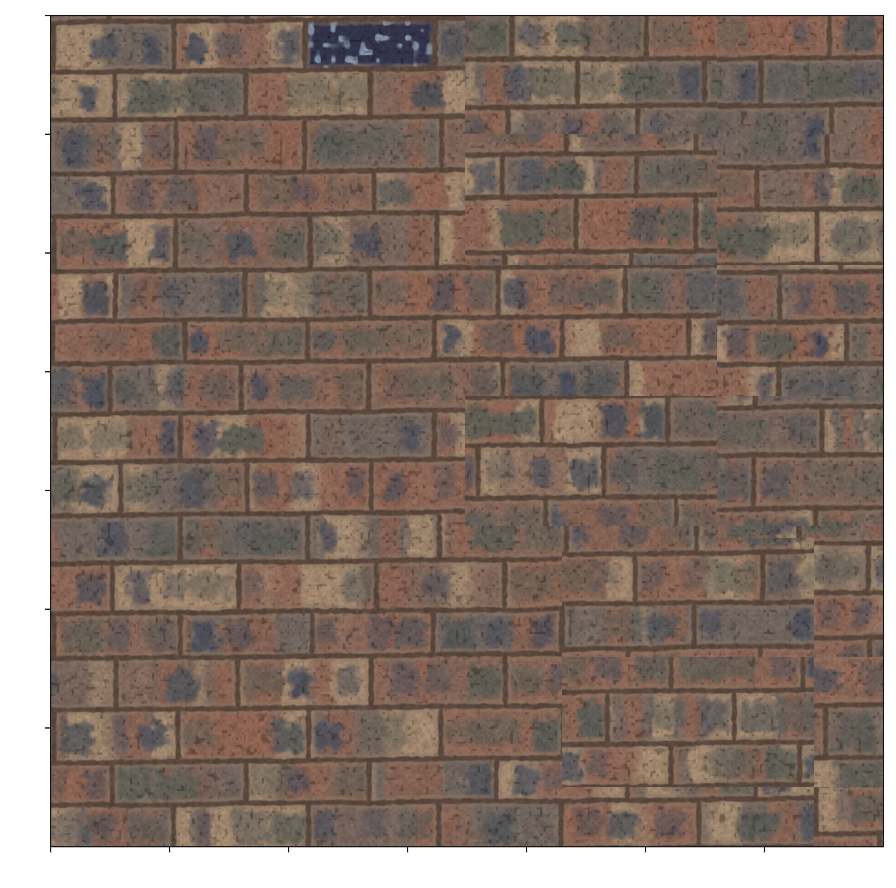
This texture is drawn by a Shadertoy shader. Its source:

```glsl
// A weathered brick wall in running bond, framed as a plot panel with tick marks.
// Jittered joints cut rows and bricks; shifted blocks break the courses like
// quilted patches; soft bands, scorched blotches and specks colour each brick.

const vec2 PANEL_MIN = vec2(0.0565, 0.0465);  // panel corners, share of the canvas
const vec2 PANEL_MAX = vec2(0.9860, 0.9825);
const float SPAN = 350.0;                     // wall units across the panel
const float TICK_STEP = 50.0;
const float TICK_LENGTH = 2.4;
const float LINE_HALF = 0.27;

const float ROW_PITCH = 20.6;
const float ROW_JITTER = 3.6;
const float ROW_START = 4.0;
const float BRICK_PITCH = 54.0;
const float BRICK_JITTER = 5.0;
const float COURSE_SLOPE = 0.010;
const vec2 PATCH_SIZE = vec2(106.0, 55.0);
const float PATCH_LEFT = 174.0;
const vec2 PATCH_SHIFT = vec2(44.0, 13.0);
const float MORTAR_HALF = 1.0;
const float SPECK_DEPTH = 0.13;
const vec2 BLUE_BRICK = vec2(2.0, 0.0);       // column and row of the blue brick

const vec3 PAPER = vec3(1.0);
const vec3 INK = vec3(0.08);
const vec3 MORTAR = vec3(0.345, 0.275, 0.235);
const vec3 RIM = vec3(0.54, 0.46, 0.39);
const vec3 CLAY = vec3(0.54, 0.395, 0.335);
const vec3 GREY = vec3(0.435, 0.39, 0.365);
const vec3 TAN = vec3(0.63, 0.53, 0.43);
const vec3 SLATE = vec3(0.29, 0.30, 0.345);
const vec3 OLIVE = vec3(0.36, 0.36, 0.325);
const vec3 NIGHT = vec3(0.20, 0.20, 0.29);
const vec3 FROST = vec3(0.50, 0.56, 0.65);

float hash(vec2 p) {
    vec3 q = fract(p.xyx * 0.1031);
    q += dot(q, q.yzx + 33.33);
    return fract((q.x + q.y) * q.z);
}

float noise(vec2 p) {
    vec2 i = floor(p), f = fract(p);
    f = f * f * (3.0 - 2.0 * f);
    return mix(mix(hash(i), hash(i + vec2(1, 0)), f.x),
               mix(hash(i + vec2(0, 1)), hash(i + vec2(1, 1)), f.x), f.y);
}

float joint(float i, float pitch, float jitter, float seed) {
    return i * pitch + jitter * (hash(vec2(i + 17.0, seed)) - 0.5);
}

// Index, start and end of the jittered interval holding x
vec3 interval(float x, float pitch, float jitter, float seed) {
    float i = floor(x / pitch);
    if (x < joint(i, pitch, jitter, seed)) i -= 1.0;
    else if (x >= joint(i + 1.0, pitch, jitter, seed)) i += 1.0;
    return vec3(i, joint(i, pitch, jitter, seed), joint(i + 1.0, pitch, jitter, seed));
}

// Face colour; q is the place inside the brick, size its extent
vec3 brickFace(vec2 q, vec2 size, vec2 id, vec2 p) {
    float seed = 97.0 * hash(id + 31.0);
    float tone = hash(id + 5.0);
    vec3 col = mix(CLAY, GREY, smoothstep(0.25, 0.8, tone));
    float warp = noise(p * 0.35) - 0.5;

    // Pale and red bands across the length
    float band = noise(vec2(q.x * 0.085 + warp * 0.3, floor(seed) + 0.5));
    float pale = 0.95 * step(0.35, hash(id + 11.0));
    col = mix(col, TAN, pale * smoothstep(0.52, 0.68, band));
    col = mix(col, CLAY * vec3(1.02, 0.96, 0.93), 0.7 * smoothstep(0.42, 0.28, band));

    // Scorched blotches with ragged soft edges
    for (float k = 0.0; k < 3.0; k++) {
        vec2 key = id * 3.0 + vec2(k * 13.0 + 41.0, 7.0);
        float a = hash(key), b = hash(key + 3.0), c = hash(key + 9.0);
        vec2 centre = size * vec2((k + 0.25 + 0.5 * a) / 3.0, 0.44 + 0.12 * b);
        vec2 halfSize = vec2(mix(3.5, 10.5, c), mix(5.0, 7.8, a));
        vec2 e = abs(q - centre) - halfSize + 3.0;
        float d = length(max(e, 0.0)) + min(max(e.x, e.y), 0.0) - 3.0 + warp * 4.0;
        float strength = mix(0.35, 0.95, b) * step(0.16, hash(key + 21.0));
        col = mix(col, mix(SLATE, OLIVE, smoothstep(0.2, 0.8, c)),
                  strength * smoothstep(1.8, -2.5, d));
    }
    if (id == BLUE_BRICK)
        col = mix(NIGHT, FROST, smoothstep(0.58, 0.85, noise(p * 0.32)));

    // Coarse grain and small dark pits
    float grain = 0.6 * noise(p * 0.95) + 0.4 * noise(p * 0.4 + 50.0) - 0.5;
    float pits = smoothstep(0.70, 0.92, noise(p * 0.65 + 120.0));
    return col * (1.0 + 2.0 * SPECK_DEPTH * grain - 0.22 * pits);
}

vec3 wall(vec2 p) {
    // Patches right of the unbroken strip slip against each other
    vec2 origin = vec2(PATCH_LEFT + 41.0 * step(4.0 * PATCH_SIZE.y, p.y), -5.0);
    vec2 patchId = floor((p - origin) / PATCH_SIZE);
    float slips = step(0.0, patchId.x) * step(0.4, hash(patchId + 63.0));
    vec2 slip = vec2(hash(patchId + 71.0), hash(patchId + 83.0)) - 0.5;
    vec2 w = p + slips * slip * PATCH_SHIFT;
    w.y += COURSE_SLOPE * p.x - ROW_START + 0.7 * (noise(p * 0.06) - 0.5);

    vec3 row = interval(w.y, ROW_PITCH, ROW_JITTER, 3.0);
    w.x -= 0.5 * BRICK_PITCH * mod(row.x, 2.0);
    vec3 brick = interval(w.x, BRICK_PITCH, BRICK_JITTER, row.x + 29.0);
    vec2 q = w - vec2(brick.y, row.y);
    vec2 size = vec2(brick.z - brick.y, row.z - row.y);

    vec2 gap = min(q, size - q);
    float edge = min(gap.x, gap.y) + 0.7 * (noise(p * 0.5 + 9.0) - 0.5);
    vec3 face = brickFace(q, size, vec2(brick.x, row.x), p);
    float rim = smoothstep(3.2, 1.8, edge) * (0.25 + 0.4 * noise(p * 0.15));
    vec3 bed = MORTAR * (0.9 + 0.2 * noise(p * 0.8));
    return mix(bed, mix(face, RIM, rim), smoothstep(MORTAR_HALF - 0.5, MORTAR_HALF + 0.6, edge));
}

void mainImage(out vec4 fragColor, in vec2 fragCoord) {
    vec2 uv = fragCoord / iResolution.xy;
    vec2 p = (uv - PANEL_MIN) / (PANEL_MAX - PANEL_MIN) * SPAN;
    p.y = SPAN - p.y;                         // wall units, counted downwards
    float aa = SPAN / (iResolution.x * (PANEL_MAX.x - PANEL_MIN.x));

    // Panel, outline and ticks
    vec2 e = abs(p - 0.5 * SPAN) - 0.5 * SPAN;
    float box = max(e.x, e.y);
    vec3 col = mix(wall(p), PAPER, smoothstep(-0.5 * aa, 0.5 * aa, box));
    vec2 tick = abs(p - TICK_STEP * clamp(round(p / TICK_STEP), 0.0, 6.0));
    float left = max(tick.y - LINE_HALF, max(p.x, -p.x - TICK_LENGTH));
    float below = max(tick.x - LINE_HALF, max(SPAN - p.y, p.y - SPAN - TICK_LENGTH));
    float ink = min(abs(box) - LINE_HALF, min(left, below));
    col = mix(col, INK, smoothstep(0.5 * aa, -0.5 * aa, ink));
    fragColor = vec4(col, 1.0);
}
```
